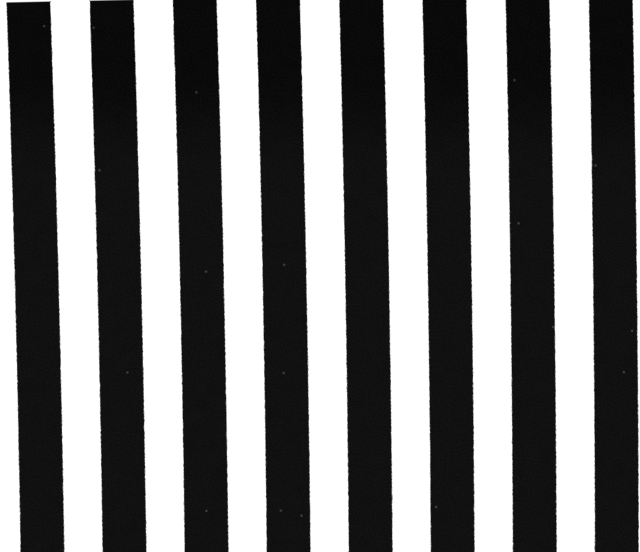
Reproduce this pattern procedurally as a WebGL 2 fragment shader.

```glsl
#version 300 es
precision highp float;
// Eight bold black vertical stripes on white, leaning and converging slightly.
// A row-dependent pitch and offset place the stripes; gradient noise roughens
// their edges and grains the ink, and a sparse hash scatters pale specks.

uniform vec2 u_resolution;
out vec4 fragColor;

vec2 hash2(vec2 p) {
    vec3 q = fract(p.xyx * vec3(0.1031, 0.1030, 0.0973));
    q += dot(q, q.yzx + 33.33);
    return fract((q.xx + q.yz) * q.zy);
}

float gradientDot(vec2 cell, vec2 corner, vec2 f) {
    float angle = 6.2832 * hash2(cell + corner).x;
    return dot(vec2(cos(angle), sin(angle)), f - corner);
}

float gradientNoise(vec2 p) {
    vec2 cell = floor(p), f = fract(p);
    vec2 w = f * f * f * (f * (f * 6.0 - 15.0) + 10.0);
    float low = mix(gradientDot(cell, vec2(0, 0), f), gradientDot(cell, vec2(1, 0), f), w.x);
    float high = mix(gradientDot(cell, vec2(0, 1), f), gradientDot(cell, vec2(1, 1), f), w.x);
    return mix(low, high, w.y);
}

// Sparse round specks, at most one per grid cell
float specks(vec2 p, float pixel) {
    vec2 cell = floor(p * 24.0);
    vec2 center = (cell + 0.2 + 0.6 * hash2(cell + 7.0)) / 24.0;
    float present = step(0.95, hash2(cell + 51.0).x);
    return present * (1.0 - smoothstep(0.0008, 0.0016 + pixel, length(p - center)));
}

void main() {
    // Position in canvas widths; down runs 0 to 1 from the top edge
    vec2 p = gl_FragCoord.xy / u_resolution.x;
    float pixel = 1.0 / u_resolution.x;
    float down = 1.0 - gl_FragCoord.y / u_resolution.y;
    float depth = down * u_resolution.y / u_resolution.x;

    // Stripe centers lean right with a faint bow while the pitch narrows
    float pitch = mix(0.1300, 0.1282, down);
    float firstCenter = mix(0.0443, 0.0664, down) + 0.0075 * down * (1.0 - down);
    float offset = p.x - firstCenter;
    float fromCenter = offset - pitch * round(offset / pitch);

    // Signed distance inside the ink, with ragged sides and a slanted top end
    float ragged = 0.0008 * gradientNoise(p * 260.0) + 0.0005 * gradientNoise(p * 90.0 + 40.0);
    float side = 0.0340 - abs(fromCenter) + ragged;
    float topEnd = depth - 0.0042 + 0.021 * p.x;
    float ink = smoothstep(-pixel, pixel, min(side, topEnd));

    // Ink is deeper near the top and carries fine grain
    float shade = mix(0.038, 0.066, smoothstep(0.12, 0.32, down));
    shade += 0.022 * gradientNoise(p * 330.0) + 0.006 * gradientNoise(p * 45.0);
    shade += 0.16 * specks(p, pixel);

    fragColor = vec4(vec3(mix(1.0, shade, ink)), 1.0);
}
```
